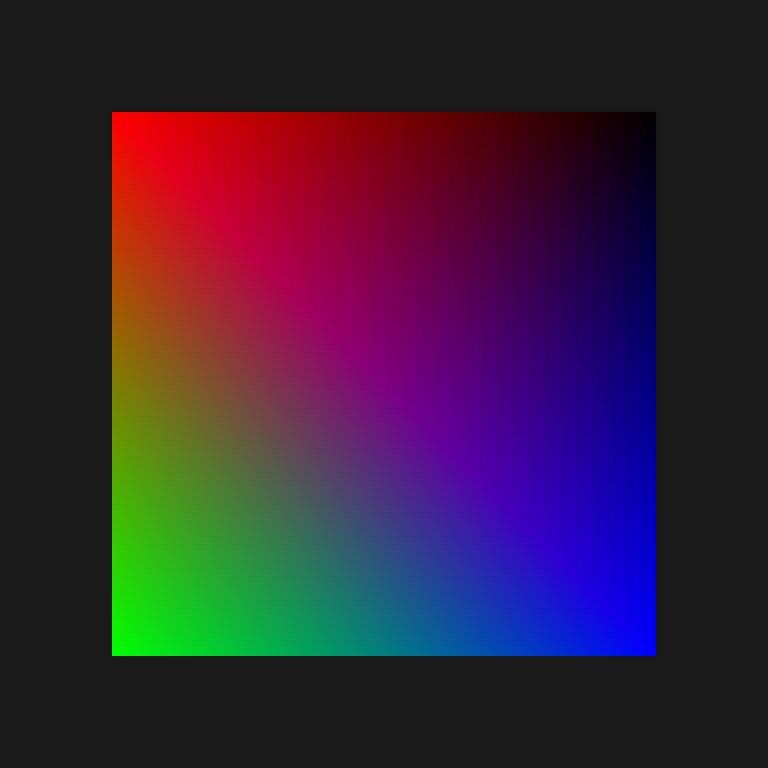
This background is drawn by a Shadertoy shader. Its source:

```glsl
const vec3 BACKDROP = vec3(0.1);
const vec3 RED = vec3(1.0, 0.0, 0.0);
const vec3 GREEN = vec3(0.0, 1.0, 0.0);
const vec3 BLUE = vec3(0.0, 0.0, 1.0);
const vec3 BLACK = vec3(0.0);
const float HALF_SIDE = 0.35417;

// Signed distance to an axis-aligned square centred on the origin
float squareDistance(vec2 p, float halfSide) {
    vec2 d = abs(p) - halfSide;
    return length(max(d, 0.0)) + min(max(d.x, d.y), 0.0);
}

// Linear blend over a right triangle: corner colour plus two axis ends
vec3 triangleBlend(vec2 p, vec3 corner, vec3 endX, vec3 endY) {
    return corner * (1.0 - p.x - p.y) + endX * p.x + endY * p.y;
}

// Two triangles joined along the falling diagonal
vec3 quadColor(vec2 uv) {
    vec3 lower = triangleBlend(uv, GREEN, BLUE, RED);
    vec3 upper = triangleBlend(1.0 - uv, BLACK, RED, BLUE);
    return uv.x + uv.y < 1.0 ? lower : upper;
}

void mainImage(out vec4 fragColor, in vec2 fragCoord) {
    float canvas = min(iResolution.x, iResolution.y);
    vec2 p = (fragCoord - 0.5 * iResolution.xy) / canvas;

    // Gradient inside the square
    vec2 uv = clamp(p / (2.0 * HALF_SIDE) + 0.5, 0.0, 1.0);
    vec3 gradient = quadColor(uv);

    // Edge smoothed over one pixel
    float coverage = clamp(0.5 - squareDistance(p, HALF_SIDE) * canvas, 0.0, 1.0);
    fragColor = vec4(mix(BACKDROP, gradient, coverage), 1.0);
}
```
